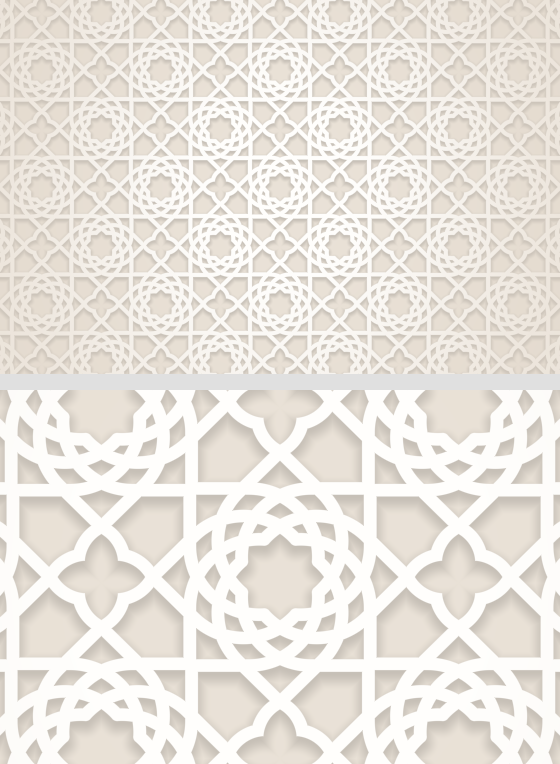
Top, the full canvas; bottom, a detail of the centre.
Write a Shadertoy shader that draws this pattern.

```glsl
// Pale cut-paper lattice: eight-fold rosettes alternate with four-lobed flowers
// on a checkerboard. Strands are arcs and straight runs turned about each centre,
// raised over a beige ground by a soft shadow and lit from the middle.

const vec2 CELL = vec2(0.1592, 0.1563);   // checker step, in canvas heights
const float HALF_STRAND = 0.036;          // all lengths below are in steps
const vec2 ARC_CENTRE = vec2(0.175, 0.115);
const float ARC_RADIUS = 0.39;
const float ARC_DROP = -0.0265;           // height of the inner arc end
const float STRAND_END = 0.505;

// Offset from the nearest checkerboard site with an even coordinate sum.
vec2 checkerOffset(vec2 p) {
    vec2 diagonal = floor(0.5 * vec2(p.x + p.y, p.x - p.y) + 0.5);
    return p - vec2(diagonal.x + diagonal.y, diagonal.x - diagonal.y);
}

float segmentDistance(vec2 p, vec2 a, vec2 b) {
    vec2 ab = b - a;
    return length(p - a - ab * clamp(dot(p - a, ab) / dot(ab, ab), 0.0, 1.0));
}

// One strand: a bent arc by the star, then a straight run to the next rosette.
float strandDistance(vec2 p) {
    vec2 q = p - ARC_CENTRE;
    float innerX = -sqrt(ARC_RADIUS * ARC_RADIUS - ARC_DROP * ARC_DROP);
    bool besideArc = q.x < 0.0 && q.y > ARC_DROP;
    float arc = besideArc ? abs(length(q) - ARC_RADIUS)
                          : length(q - vec2(innerX, ARC_DROP));
    vec2 arcTop = ARC_CENTRE + vec2(0.0, ARC_RADIUS);
    return min(arc, segmentDistance(p, arcTop, vec2(STRAND_END, arcTop.y)));
}

// Eight turns of the strand and of its mirror image.
float rosetteDistance(vec2 p) {
    const float TURN = 0.70710678;
    float d = 10.0;
    for (int i = 0; i < 8; i++) {
        d = min(d, min(strandDistance(p), strandDistance(p.yx)));
        p = TURN * vec2(p.x - p.y, p.x + p.y);
    }
    return d;
}

// Four pointed lobes, folded to one half lobe.
float flowerDistance(vec2 p) {
    vec2 f = abs(p);
    f = vec2(max(f.x, f.y), min(f.x, f.y));
    vec2 lobeCentre = vec2(0.08, -0.10);
    vec2 lobeTip = vec2(1.0 - STRAND_END * sqrt(2.0), 0.0);
    return abs(length(f - lobeCentre) - length(lobeTip - lobeCentre));
}

// Signed distance to the edge of the lattice.
float latticeDistance(vec2 p) {
    float rosette = rosetteDistance(checkerOffset(p));
    float flower = flowerDistance(checkerOffset(p - vec2(1.0, 0.0)));
    return min(rosette, flower) - HALF_STRAND;
}

void mainImage(out vec4 fragColor, in vec2 fragCoord) {
    vec2 canvas = (fragCoord - 0.5 * iResolution.xy) / iResolution.y;
    vec2 p = canvas / CELL;
    float pixel = 1.0 / (iResolution.y * CELL.y);

    // Light fades from the centre, mostly towards the sides.
    float fade = smoothstep(0.12, 0.88, length(canvas * vec2(1.0, 0.85)));
    vec3 ground = mix(vec3(0.915, 0.884, 0.842), vec3(0.895, 0.859, 0.813), fade);
    vec3 strand = mix(vec3(1.0, 0.997, 0.990), vec3(0.925, 0.895, 0.857), fade);

    // Shadow falls downwards and hugs the strands.
    float shadowEdge = latticeDistance(p + vec2(0.0, 0.035));
    float shadow = 1.0 - smoothstep(-0.03, 0.075, shadowEdge);
    ground *= 1.0 - mix(0.15, 0.10, fade) * shadow;

    float edge = latticeDistance(p);
    float cover = 1.0 - smoothstep(-0.75 * pixel, 0.75 * pixel, edge);
    fragColor = vec4(mix(ground, strand, cover), 1.0);
}
```
